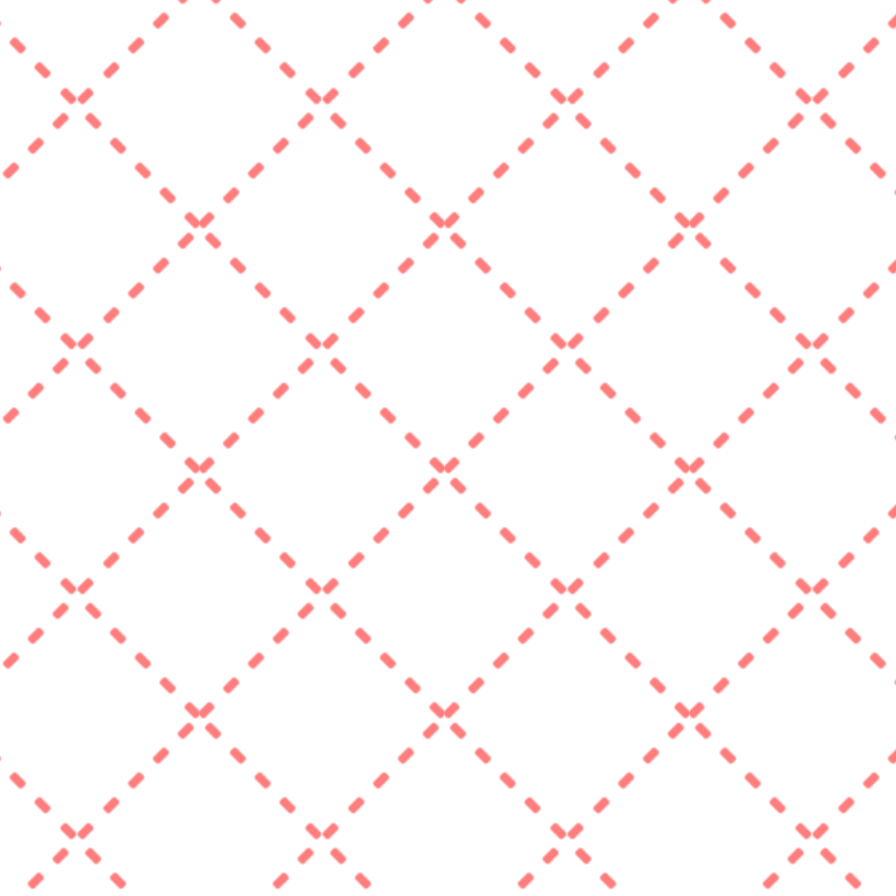
Reproduce this pattern procedurally as a WebGL 2 fragment shader.

```glsl
#version 300 es
precision highp float;
// Diamond trellis of short, soft-edged coral dashes on white.

#define REPEATS 3.657              // tiles across the canvas
#define CROSSING vec2(0.314, 0.427) // first crossing, in tiles from the top left
#define DASH_STEP 0.1013           // dash spacing, measured along x
#define UPPER_START -0.0348        // first dash of the six-dash run
#define LOWER_START 0.5557         // first dash of the four-dash run
#define RUN_SPLIT 0.513            // where the second run takes over
#define RUN_WRAP 0.0876            // lead of the first run before the crossing
#define DASH_HALF vec2(0.0348, 0.0176)
#define CORNER 0.0124
#define SOFTNESS 0.0076
#define CORAL vec3(1.0, 0.49, 0.49)
#define PAPER vec3(1.0)

uniform vec2 u_resolution;
out vec4 fragColor;

float roundedBox(vec2 p, vec2 halfSize, float radius) {
    vec2 d = abs(p) - halfSize + radius;
    return length(max(d, 0.0)) + min(max(d.x, d.y), 0.0) - radius;
}

// Distance to the dashes on the repeating diagonals y = x.
float dashedDiagonal(vec2 p) {
    float offset = p.y - p.x;
    offset -= round(offset);

    // Project onto the diagonal, then find the nearest dash in its run.
    float t = fract(p.x + 0.5 * offset + RUN_WRAP) - RUN_WRAP;
    t -= t < RUN_SPLIT ? UPPER_START : LOWER_START;
    t -= DASH_STEP * round(t / DASH_STEP);

    vec2 local = vec2(t * sqrt(2.0), offset * sqrt(0.5));
    return roundedBox(local, DASH_HALF, CORNER);
}

void main() {
    // Tile coordinates, y downwards, with a crossing at zero.
    vec2 uv = gl_FragCoord.xy / u_resolution.y;
    vec2 p = vec2(uv.x, 1.0 - uv.y) * REPEATS - CROSSING;

    // The rising diagonals mirror the falling ones.
    float dist = min(dashedDiagonal(p), dashedDiagonal(vec2(-p.x, p.y)));

    float edge = max(SOFTNESS, 0.7 * REPEATS / u_resolution.y);
    float ink = 1.0 - smoothstep(-edge, edge, dist);
    fragColor = vec4(mix(PAPER, CORAL, ink), 1.0);
}
```
